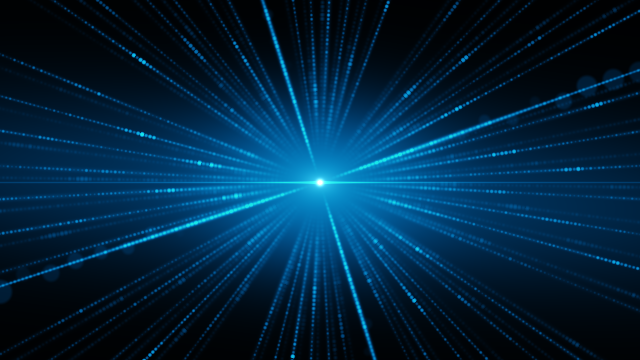
A Shadertoy shader for this background:

```glsl
#define CENTRE vec2(0.5, 0.493)      // vanishing point, share of the canvas
#define RAY_STEP 6.0                 // degrees between thin rays
#define BEAD_PITCH 0.0115            // spacing of beads along a ray
#define BAND_LEVEL 0.205             // wide horizontal haze
#define BAND_WIDTH 0.165
#define HALO_LEVEL 0.28              // blue halo round the centre
#define RAY_LEVEL 0.5
#define MAIN_LEVEL 0.5
#define BOKEH_LEVEL 0.1
#define MAIN_ANGLES vec4(19.4, 107.5, 198.0, 287.2)

float hash(vec2 p) {
    p = fract(p * vec2(0.1031, 0.1137));
    p += dot(p, p.yx + 33.33);
    return fract((p.x + p.y) * p.x * 7.31);
}

// Slow variation of brightness along a ray, from layered sines
float shimmer(float along, float id) {
    return 0.5 + 0.3 * sin(along * 11.0 + id * 2.4) + 0.2 * sin(along * 29.0 + id * 5.1);
}

// One row of round beads with random size and brightness
float beads(vec2 q, float pitch, float size, float soft, float id) {
    float cell = floor(q.x / pitch);
    float h = hash(vec2(cell, id));
    q.x -= (cell + 0.5) * pitch;
    float radius = size * (0.6 + 0.5 * h);
    return (0.3 + 0.7 * h) * (1.0 - smoothstep(radius - soft, radius + soft, length(q)));
}

// Position along and across a ray leaving the centre at a given angle
vec2 rayFrame(vec2 p, float angle) {
    vec2 dir = vec2(cos(radians(angle)), sin(radians(angle)));
    return vec2(dot(p, dir), dot(p, vec2(-dir.y, dir.x)));
}

// Even fan of thin rays, gently bunched, with a few gaps
float thinRays(vec2 p, float pixel) {
    float r = length(p);
    float nearest = floor(degrees(atan(p.y, p.x)) / RAY_STEP);
    float blur = 1.0 - smoothstep(0.15, 0.5, r);
    float light = 0.0;
    for (int layer = 0; layer < 2; layer++) {
        float back = float(layer);
        for (int i = -1; i <= 1; i++) {
            float k = mod(nearest + float(i), 60.0);
            float slot = mod(k, 30.0);
            bool gap = slot == 3.0 || slot == 9.0 || slot == 10.0
                    || slot == 17.0 || slot == 18.0 || slot == 25.0;
            if (gap) continue;
            float id = k + 71.0 * back;
            float bunch = sin(slot * 0.22) * (1.0 + 0.6 * cos(slot * 3.1416));
            vec2 q = rayFrame(p, (k + 0.5) * RAY_STEP + bunch + 2.1 * back);
            float patches = pow(shimmer(q.x, id), 4.0);
            float width = 0.0035 + 0.003 * hash(vec2(id, 7.0)) + 0.002 * back;
            float streak = exp(-q.y * q.y / (width * width)) * (0.2 + 0.35 * shimmer(q.x, id + 3.0));
            float size = 0.0025 + 0.0032 * patches;
            float soft = pixel + 0.002 * back + 0.003 * blur;
            float dots = beads(q, BEAD_PITCH, size, soft, id) * (0.6 + 0.9 * patches);
            float strength = (0.4 + 0.7 * hash(vec2(id, 19.0))) * (1.0 - 0.72 * back);
            light += strength * (dots + streak * (0.4 + 0.6 * blur));
        }
    }
    return light * smoothstep(0.07, 0.32, r);
}

// Four strong rays with pale out-of-focus discs
float mainRays(vec2 p, float pixel) {
    vec4 angles = MAIN_ANGLES;
    float light = 0.0;
    for (int i = 0; i < 4; i++) {
        float id = float(i) + 140.0;
        vec2 q = rayFrame(p, angles[i]);
        if (q.x < 0.0) continue;
        float focus = exp(-pow((q.x - 0.35) / 0.28, 2.0));
        float width = 0.003 + 0.003 * focus;
        float streak = exp(-q.y * q.y / (width * width)) * (0.45 + 0.45 * focus);
        float dots = beads(q, BEAD_PITCH, 0.003 + 0.002 * focus, pixel + 0.001, id);
        light += MAIN_LEVEL * (streak + 0.6 * dots) * smoothstep(0.02, 0.15, q.x);
        float drift = 0.014 * sin(floor(q.x / 0.075) * 2.7 + id);
        float discs = beads(q + vec2(0.0, drift), 0.075, 0.034 * q.x, pixel + 0.003, id + 9.0);
        light += BOKEH_LEVEL * discs * smoothstep(0.25, 0.6, q.x);
    }
    return light;
}

void mainImage(out vec4 fragColor, in vec2 fragCoord) {
    float pixel = 1.0 / iResolution.y;
    vec2 p = (fragCoord - CENTRE * iResolution.xy) * pixel;

    // Haze band and central halo
    float slope = p.y + 0.025 + 0.06 * p.x;
    float e = length(p * vec2(0.8, 1.1));
    float light = 0.004 + BAND_LEVEL * exp(-0.5 * pow(slope / BAND_WIDTH, 2.0))
                * (1.0 - 0.45 * p.x * p.x);
    light += HALO_LEVEL * exp(-e * e / 0.055) + 0.27 * exp(-e / 0.05);

    light += RAY_LEVEL * thinRays(p, pixel) + mainRays(p, pixel);

    // Horizontal flare
    float lineWidth = max(0.0022, 0.6 * pixel) + 0.0008 * exp(-abs(p.x) * 12.0);
    light += exp(-pow(p.y / lineWidth, 2.0)) * (0.1 + 0.45 * exp(-abs(p.x) * 5.0));

    // Blue to cyan ramp, then the white core
    light = min(light, 0.9);
    float blue = 1.9 * light / (1.0 + 1.1 * light * light);
    vec3 color = vec3(0.13 * light * light * light, light, blue);
    float core = exp(-dot(p, p) / 0.00008) + 0.3 * exp(-length(p * vec2(0.6, 1.0)) / 0.016);
    color += core * vec3(1.0, 0.6, 0.5);
    fragColor = vec4(clamp(color, 0.0, 1.0), 1.0);
}
```
